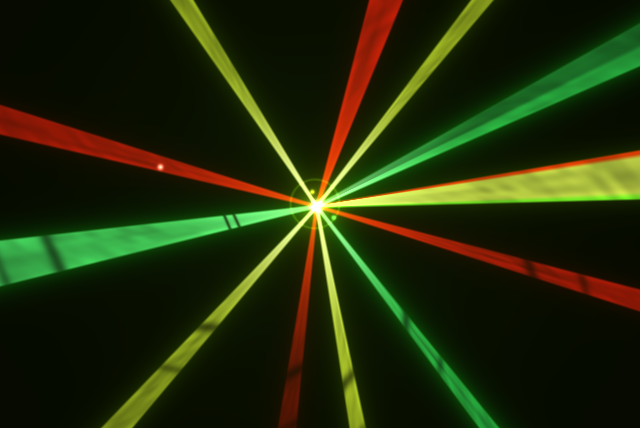
Reproduce this background procedurally as a Shadertoy shader.

```glsl
// A fan of red, yellow and green laser beams leaving one white-hot source in the dark.
// Each beam is a soft wedge around a ray, streaked by value noise and cut by dark notches;
// coloured halos, a faint lens ring and small glints are added on top.
#define SOURCE vec2(0.4948, 0.5176)
#define BASE_WIDTH 0.0026
#define EDGE_SOFTNESS 0.0022
#define STREAK_DEPTH 0.38
#define HALO_SIZE 0.022
#define HALO_GAIN 0.20
#define CORE_SIZE 0.013
#define LENS_RADIUS 0.057

const int BEAMS = 12;
const int RED = 0;
const int YELLOW = 1;

// Direction in degrees, half spread in degrees, hue (0 red, 1 yellow, 2 green)
const vec3 beamShape[BEAMS] = vec3[BEAMS](
    vec3(123.1, 2.0, 1), vec3(71.5, 3.9, 0), vec3(51.3, 1.65, 1),
    vec3(26.5, 2.85, 2), vec3(5.55, 4.1, 1), vec3(-16.2, 1.6, 0),
    vec3(-52.1, 1.35, 2), vec3(-79.5, 1.7, 1), vec3(-97.6, 2.0, 0),
    vec3(-132.0, 2.0, 1), vec3(190.15, 3.8, 2), vec3(164.7, 2.3, 0));

// Fading per unit length, distance of the dark notch (0 for none)
const vec2 beamDecay[BEAMS] = vec2[BEAMS](
    vec2(0.35, 0), vec2(0.1, 0), vec2(0.35, 0),
    vec2(0.35, 0), vec2(0.0, 0), vec2(0.25, 0.52),
    vec2(0.3, 0.34), vec2(0.1, 0.41), vec2(1.5, 0.39),
    vec2(0.5, 0.38), vec2(0.1, 0.625), vec2(0.3, 0));

float hash(vec2 p) {
    p = fract(p * vec2(0.1031, 0.1137));
    p += dot(p, p.yx + 33.33);
    return fract((p.x + p.y) * p.x * 17.0);
}

float noise(vec2 p) {
    vec2 i = floor(p), f = fract(p);
    f = f * f * (3.0 - 2.0 * f);
    return mix(mix(hash(i), hash(i + vec2(1, 0)), f.x),
               mix(hash(i + vec2(0, 1)), hash(i + vec2(1, 1)), f.x), f.y);
}

float band(float x, float centre, float width) {
    float t = (x - centre) / width;
    return exp(-t * t);
}

// Body colour, whitening toward the source
vec3 beamColor(int hue, float r) {
    float heat = exp(-r * r / 0.045);
    if (hue == RED) return mix(vec3(0.80, 0.07, 0.03), vec3(0.95, 0.14, 0.02), heat);
    if (hue == YELLOW) return mix(vec3(0.76, 0.85, 0.17), vec3(1.0, 1.0, 0.72), heat);
    return mix(vec3(0.17, 0.82, 0.32), vec3(0.62, 1.0, 0.70), heat);
}

vec3 haloColor(int hue) {
    if (hue == RED) return vec3(0.55, 0.04, 0.0);
    if (hue == YELLOW) return vec3(0.55, 0.85, 0.0);
    return vec3(0.05, 1.0, 0.1);
}

vec3 beam(int i, vec2 q, float pixel) {
    vec3 shape = beamShape[i];
    int hue = int(shape.z);
    float angle = radians(shape.x);
    vec2 dir = vec2(cos(angle), sin(angle));
    float r = dot(q, dir);
    if (r < 0.0) return vec3(0);

    float side = dir.x * q.y - dir.y * q.x;
    float width = BASE_WIDTH + r * tan(radians(shape.y));
    float u = side / width;
    float d = abs(side) - width;
    float soft = EDGE_SOFTNESS + pixel * 0.6;
    float mask = smoothstep(soft, -soft, d);
    vec3 color = beamColor(hue, r);

    // Long streaks and cross ripples, stronger away from the source
    float seed = float(i) * 17.0;
    float streak = noise(vec2(u * 2.5 + seed, r * 7.0));
    float ripple = noise(vec2(u * 1.3 + seed, r * 38.0 + u * 1.5));
    float texture_ = mix(streak, ripple, 0.45);
    float gain = 1.0 - STREAK_DEPTH * texture_ * smoothstep(0.08, 0.4, r);
    gain *= exp(-beamDecay[i].x * r) * (0.9 + 0.15 * u * u);

    // Slanted dark notches
    float notch = beamDecay[i].y;
    if (notch > 0.0) {
        float s = r + 0.012 * u;
        gain *= 1.0 - 0.6 * band(s, notch, 0.016) - 0.4 * band(s, notch + 0.13, 0.012);
    }
    if (i == 3) gain *= mix(1.12, 0.70, smoothstep(-0.25, 0.1, u));
    if (i == 4) {
        // Wide beam: pale body, red upper rim, green lower rim
        color = mix(color, vec3(0.92, 0.97, 0.42), 0.6);
        color = mix(color, vec3(0.95, 0.22, 0.02), smoothstep(0.66, 0.9, u));
        color = mix(color, vec3(0.45, 0.95, 0.15), smoothstep(-0.65, -0.95, u));
    }
    if (i == 10) {
        color = mix(color, vec3(0.38, 0.96, 0.50), 0.5);
        gain *= 1.0 - 0.7 * band(r + 0.004 * u, 0.19, 0.004)
                    - 0.7 * band(r + 0.004 * u, 0.212, 0.004);
    }

    float halo = HALO_GAIN * exp(-max(d, 0.0) / HALO_SIZE) * smoothstep(0.0, 0.03, r);
    if (hue != 2) halo *= 0.6;
    return color * gain * mask + haloColor(hue) * halo * (1.0 - mask);
}

void mainImage(out vec4 fragColor, in vec2 fragCoord) {
    float pixel = 1.0 / iResolution.y;
    vec2 q = (fragCoord - SOURCE * iResolution.xy) * pixel;
    float r = length(q);

    // Dark room with a dim green haze
    vec3 color = mix(vec3(0.02, 0.035, 0.0), vec3(0.042, 0.075, 0.003), exp(-r * r * 3.0));
    color += vec3(0.05, 0.10, 0.0) * exp(-r / 0.09);
    for (int i = 0; i < BEAMS; i++) color += beam(i, q, pixel);

    // Lens ring and glints
    float ring = band(length(q - vec2(-0.004, 0.006)), LENS_RADIUS, 0.003);
    color += vec3(0.10, 0.16, 0.01) * ring;
    color += vec3(0.9, 0.9, 0.2) * band(length(q - vec2(-0.010, 0.034)), 0.0, 0.005);
    color += vec3(0.4, 1.0, 0.4) * band(length(q - vec2(0.040, -0.026)), 0.0, 0.005);
    color += vec3(1.0, 0.85, 0.75) * band(length(q - vec2(-0.365, 0.092)), 0.0, 0.006);

    // White-hot source
    color += vec3(1.0, 1.0, 0.8) * 1.4 * band(r, 0.0, CORE_SIZE);
    color += vec3(0.45, 0.55, 0.05) * exp(-r / 0.02);
    fragColor = vec4(clamp(color, 0.0, 1.0), 1.0);
}
```
